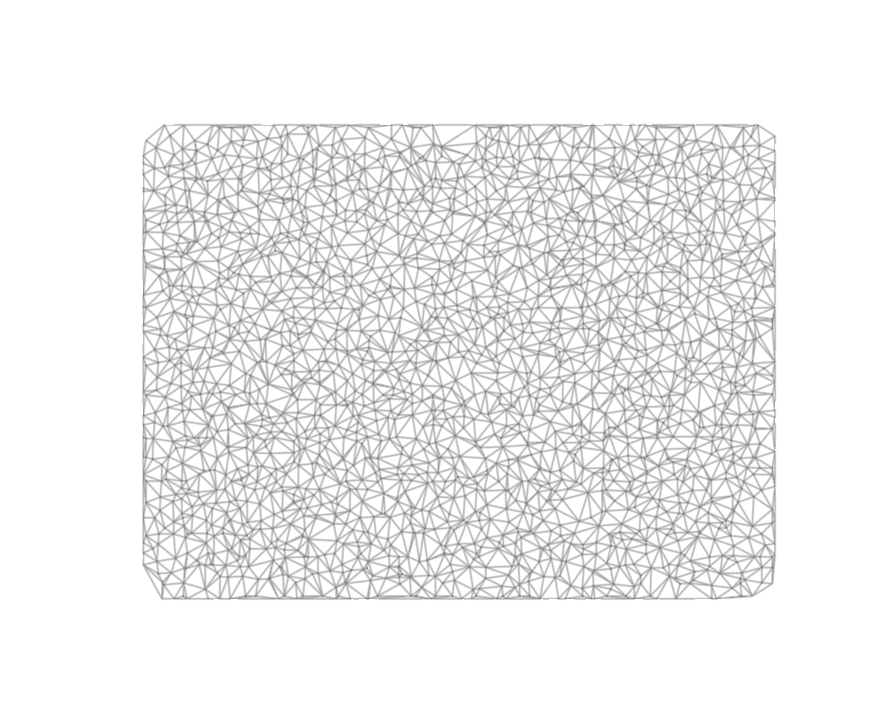
Write a Shadertoy shader that draws this pattern.

```glsl
const vec3 PAPER = vec3(1.0);
const vec3 INK = vec3(0.34);
const vec2 SHEET_LOW = vec2(0.160, 0.166);   // mesh corners on the canvas
const vec2 SHEET_HIGH = vec2(0.865, 0.826);
const vec2 CELLS = vec2(59.0, 44.0);         // at most one site per cell
const int REACH = 4;                         // search radius in cells
const int MAX_STEPS = 10;
const float LINE_RADIUS = 0.18;              // in cells
const float LINE_OPACITY = 0.40;
const float MISSING = 0.14;

vec3 hash3(vec2 cell) {
    vec3 q = fract(cell.xyx * vec3(0.1031, 0.1030, 0.0973));
    q += dot(q, q.yxz + 33.33);
    return fract((q.xxy + q.yzz) * q.zyx);
}

float cross2(vec2 u, vec2 v) {
    return u.x * v.y - u.y * v.x;
}

// Scattered site of a cell; border cells snap to the sheet outline
bool findSite(vec2 cell, out vec2 site) {
    vec3 rnd = hash3(cell + 7.0);
    site = cell + 0.5 + 1.3 * (rnd.xy - 0.5);
    vec2 last = CELLS - 1.0;
    if (any(lessThan(cell, vec2(0.0))) || any(greaterThan(cell, last))) return false;
    bvec2 low = equal(cell, vec2(0.0));
    bvec2 high = equal(cell, last);
    bool onSide = low.x || high.x;
    bool onEnd = low.y || high.y;
    float inset = rnd.z > 0.65 ? 0.25 : 0.0;
    if (onSide) site.x = low.x ? inset : CELLS.x - inset;
    if (onEnd) site.y = low.y ? inset : CELLS.y - inset;
    return rnd.z > MISSING && !(onSide && onEnd);
}

// Nearest site to a point, ignoring the point itself
vec2 nearestSite(vec2 point, vec2 home) {
    vec2 best = point;
    float bestDist = 1e6;
    for (int j = -REACH; j <= REACH; j++)
    for (int i = -REACH; i <= REACH; i++) {
        vec2 site;
        if (!findSite(home + vec2(i, j), site)) continue;
        float d = dot(site - point, site - point);
        if (d > 1e-9 && d < bestDist) {
            bestDist = d;
            best = site;
        }
    }
    return best;
}

// Delaunay apex left of edge ab: the site that sees it at the widest angle
bool findApex(vec2 a, vec2 b, vec2 home, out vec2 apex) {
    float bestCot = 1e6;
    apex = a;
    for (int j = -REACH; j <= REACH; j++)
    for (int i = -REACH; i <= REACH; i++) {
        vec2 site;
        if (!findSite(home + vec2(i, j), site)) continue;
        float area = cross2(b - a, site - a);
        if (area < 1e-4) continue;
        float cotangent = dot(a - site, b - site) / area;
        if (cotangent < bestCot) {
            bestCot = cotangent;
            apex = site;
        }
    }
    return bestCot < 1e5;
}

float segmentDistance(vec2 p, vec2 a, vec2 b) {
    vec2 ab = b - a;
    float t = clamp(dot(p - a, ab) / max(dot(ab, ab), 1e-8), 0.0, 1.0);
    return length(p - a - t * ab);
}

// Share of paper left visible by a soft stroke
float clearance(float dist, float opacity) {
    return 1.0 - opacity * (1.0 - smoothstep(0.0, LINE_RADIUS, dist));
}

float edgeClearance(vec2 p, vec2 a, vec2 b) {
    return clearance(segmentDistance(p, a, b), LINE_OPACITY);
}

// Walk over triangles until one holds p, then draw its edges
float meshClearance(vec2 p) {
    vec2 home = floor(p);
    vec2 a = nearestSite(p, home);
    vec2 b = nearestSite(a, home);
    if (cross2(b - a, p - a) < 0.0) {
        vec2 swap = a;
        a = b;
        b = swap;
    }
    vec2 c = a;
    for (int k = 0; k < MAX_STEPS; k++) {
        if (!findApex(a, b, home, c)) return edgeClearance(p, a, b);
        if (cross2(c - b, p - b) < 0.0) a = c;
        else if (cross2(a - c, p - c) < 0.0) b = c;
        else break;
    }
    float edges = edgeClearance(p, a, b) * edgeClearance(p, b, c) * edgeClearance(p, c, a);
    float corner = min(length(p - a), min(length(p - b), length(p - c)));
    return edges * clearance(corner, 0.3);
}

void mainImage(out vec4 fragColor, in vec2 fragCoord) {
    vec2 uv = fragCoord / iResolution.xy;
    vec2 p = (uv - SHEET_LOW) / (SHEET_HIGH - SHEET_LOW) * CELLS;
    // The plain margin wraps without a seam
    vec2 outside = max(-p, p - CELLS);
    float visible = 1.0;
    if (max(outside.x, outside.y) < LINE_RADIUS) visible = meshClearance(p);
    fragColor = vec4(mix(INK, PAPER, visible), 1.0);
}
```
